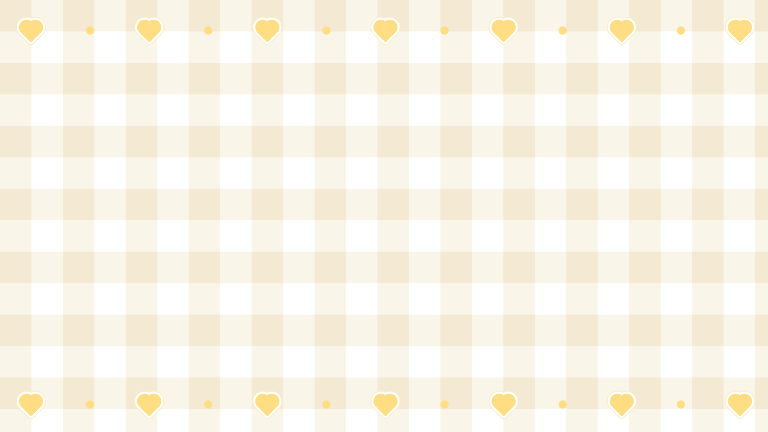
Give the GLSL for this pattern, as a Shadertoy shader.

```glsl
// Cream gingham check with two rows of outlined yellow hearts and dots.

const vec3 WHITE  = vec3(1.0);
const vec3 CREAM  = vec3(0.977, 0.961, 0.912);
const vec3 BEIGE  = vec3(0.956, 0.915, 0.826);
const vec3 YELLOW = vec3(0.995, 0.868, 0.515);
const vec3 PALE   = vec3(0.97, 0.935, 0.78);

// All lengths are fractions of the canvas height.
const float CHECK_PERIOD  = 0.14565;
const float MOTIF_SPACING = 0.2735;
const float FIRST_HEART_X = 0.0718;
const float DOT_Y         = 0.0706;
const float ROW_GAP       = 0.8657;
const float DOT_RADIUS    = 0.0095;
const float HEART_TIP     = 0.0238;  // tip below the row line
const float HEART_SIZE    = 0.0417;
const float HEART_ROUND   = 0.0028;
const float WHITE_RIM     = 0.0046;
const float OUTER_LINE    = 0.0021;

// Antialiased coverage of a signed distance.
float coverage(float dist, float pixel) {
    return 1.0 - smoothstep(-0.5 * pixel, 0.5 * pixel, dist);
}

// Bands filling the first half of every period.
float stripe(float x, float period, float pixel) {
    float fromCentre = abs(fract(x / period + 0.25) - 0.5);
    return coverage((fromCentre - 0.25) * period, pixel);
}

// Offset from the nearest repeat centre.
float repeatCentred(float x, float spacing) {
    return (fract(x / spacing + 0.5) - 0.5) * spacing;
}

float dot2(vec2 v) { return dot(v, v); }

// Unit heart with its tip at the origin, pointing down.
float heartDistance(vec2 p) {
    p.x = abs(p.x);
    if (p.x + p.y > 1.0)
        return length(p - vec2(0.25, 0.75)) - sqrt(2.0) / 4.0;
    float notch = dot2(p - vec2(0.0, 1.0));
    float side = dot2(p - 0.5 * max(p.x + p.y, 0.0));
    return sqrt(min(notch, side)) * sign(p.x - p.y);
}

vec3 gingham(vec2 p, float pixel) {
    float across = stripe(p.x, CHECK_PERIOD, pixel);
    float down = stripe(p.y, CHECK_PERIOD, pixel);
    return mix(mix(WHITE, CREAM, across), mix(CREAM, BEIGE, across), down);
}

// Layers from the outer line inward to the filled heart.
vec3 paintHeart(vec3 base, vec2 p, float pixel) {
    float dist = heartDistance(p / HEART_SIZE) * HEART_SIZE - HEART_ROUND;
    base = mix(base, PALE, coverage(dist - WHITE_RIM - OUTER_LINE, pixel));
    base = mix(base, WHITE, coverage(dist - WHITE_RIM, pixel));
    return mix(base, YELLOW, coverage(dist, pixel));
}

void mainImage(out vec4 fragColor, in vec2 fragCoord) {
    float pixel = 1.0 / iResolution.y;
    // Measure down from the top left corner.
    vec2 p = vec2(fragCoord.x, iResolution.y - fragCoord.y) * pixel;
    vec3 colour = gingham(p, pixel);

    // Fold the upper and lower rows into one motif band.
    float rowY = p.y - DOT_Y - ROW_GAP * step(0.5, p.y);
    float heartX = repeatCentred(p.x - FIRST_HEART_X, MOTIF_SPACING);
    float dotX = repeatCentred(p.x - FIRST_HEART_X - 0.5 * MOTIF_SPACING, MOTIF_SPACING);

    colour = paintHeart(colour, vec2(heartX, HEART_TIP - rowY), pixel);
    float dotDist = length(vec2(dotX, rowY)) - DOT_RADIUS;
    colour = mix(colour, YELLOW, coverage(dotDist, pixel));

    fragColor = vec4(colour, 1.0);
}
```
